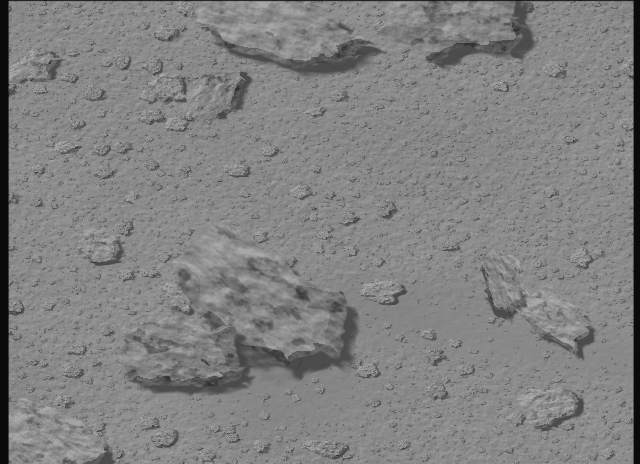
Give the GLSL for this texture, as a Shadertoy shader.

```glsl
// Grey desert ground with faceted boulders, scattered pebbles and a dark frame.

const vec2 LIGHT = vec2(-0.55, 0.83);

float hash(vec2 p) {
    vec3 q = fract(vec3(p.xyx) * 0.1031);
    q += dot(q, q.yzx + 33.33);
    return fract((q.x + q.y) * q.z);
}

float noise(vec2 p) {
    vec2 i = floor(p), f = fract(p);
    f = f * f * (3.0 - 2.0 * f);
    return mix(mix(hash(i), hash(i + vec2(1, 0)), f.x),
               mix(hash(i + vec2(0, 1)), hash(i + vec2(1, 1)), f.x), f.y);
}

float fbm(vec2 p) {
    float sum = 0.0, amp = 0.5;
    for (int i = 0; i < 4; i++) {
        sum += amp * noise(p);
        p = mat2(1.6, 1.2, -1.2, 1.6) * p + 7.3;
        amp *= 0.55;
    }
    return sum;
}

// Relief of a noise surface as seen under slanting light
float emboss(vec2 p) {
    return fbm(p - 0.25 * LIGHT) - fbm(p + 0.25 * LIGHT);
}

// Convex faceted stone of unit radius: x = height inside, y = light on the facet
vec2 stone(vec2 q, float seed) {
    q += 0.4 * vec2(noise(q * 2.5 + seed), noise(q * 2.5 + seed + 31.0)) - 0.2;
    q += 0.12 * vec2(noise(q * 9.0 + seed), noise(q * 9.0 + seed + 17.0)) - 0.06;
    float height = 0.28 + 0.15 * dot(q, LIGHT), lit = 0.25;
    for (int k = 0; k < 7; k++) {
        float r = hash(vec2(float(k) + 3.0, seed));
        float angle = (float(k) + 0.8 * r) * 6.2832 / 7.0;
        vec2 n = vec2(cos(angle), sin(angle));
        float reach = 0.72 + 0.25 * hash(vec2(seed, float(k) + 11.0));
        float h = (reach - dot(q, n)) * (0.7 + r);
        if (h < height) {
            height = h;
            lit = dot(n, LIGHT);
        }
    }
    return vec2(height, lit);
}

// Lay a stone and its cast shadow over the ground tone
void paintStone(inout float tone, vec2 q, float seed, float pixel, float strength) {
    if (dot(q, q) > 3.2) return;
    float soft = pixel + 0.02;
    float shade = stone(q - vec2(0.2, -0.15), seed).x;
    tone = mix(tone, 0.27, strength * smoothstep(-soft, soft + 0.1, shade));
    vec2 s = stone(q, seed);
    float face = 0.53 + s.y * (s.y > 0.0 ? 0.07 : 0.17);
    face += 0.05 * (hash(vec2(seed, 5.0)) - 0.5);
    float relief = emboss(q * 4.0 + seed) + 0.6 * emboss(q * 11.0 + seed);
    face += 0.3 * relief * smoothstep(0.3, 0.05, pixel);
    face -= 0.14 * smoothstep(0.58, 0.75, fbm(q * 5.0 + seed + 40.0));
    tone = mix(tone, clamp(face, 0.2, 0.66), smoothstep(-soft, soft, s.x));
}

// One jittered grid of pebbles
void scatter(inout float tone, vec2 p, float cell, float density, float strength) {
    vec2 id = floor(p / cell);
    for (int j = 1; j >= -1; j--)
    for (int i = -1; i <= 1; i++) {
        vec2 c = id + vec2(i, j);
        float seed = 1.0 + 90.0 * hash(c + cell * 977.0);
        if (hash(c + 51.7) > density) continue;
        vec2 jitter = vec2(hash(c + 12.3), hash(c + 78.9));
        float size = cell * mix(0.16, 0.42, pow(hash(c + 23.4), 2.0));
        vec2 q = (p - (c + 0.15 + 0.7 * jitter) * cell) / size;
        q.y /= 0.55 + 0.3 * hash(c + 65.4);
        paintStone(tone, q, seed, 1.0 / (iResolution.y * size), strength);
    }
}

void mainImage(out vec4 fragColor, in vec2 fragCoord) {
    vec2 uv = fragCoord / iResolution.xy;
    vec2 p = fragCoord / iResolution.y;

    // Dusty ground: broad drifts, smooth hollows and fine grit
    float drift = fbm(p * vec2(3.0, 6.0) + 4.0);
    float bare = smoothstep(0.13, 0.0, abs(p.y - 0.42 + 0.12 * p.x + 0.1 * (drift - 0.5)));
    bare = max(bare * smoothstep(0.5, 0.9, p.x), smoothstep(0.25, 0.05, length((p - vec2(0.6, 0.16)) * vec2(0.7, 1.6))));
    float grit = 1.0 - 0.7 * bare;
    float tone = 0.545 + 0.05 * (drift - 0.5) - 0.02 * bare;
    tone += grit * (0.13 * emboss(p * vec2(70.0, 100.0)) + 0.10 * emboss(p * vec2(150.0, 190.0) + 9.0));

    // Pebbles from fine to coarse, thicker towards the left
    float left = smoothstep(0.9, 0.1, p.x);
    scatter(tone, p, 0.013, 0.55 * grit, 0.5);
    scatter(tone, p + 3.1, 0.026, 0.5 * grit, 0.7);
    scatter(tone, p + 5.7, 0.06, 0.3 + 0.15 * left, 0.85);
    scatter(tone, p + 8.2, 0.115, 0.17 + 0.3 * left, 0.9);

    // Boulders from back to front: centre, radius, tilt
    vec4 boulders[11] = vec4[11](
        vec4(0.99, 0.97, 0.16, 0.0), vec4(0.58, 0.95, 0.17, -0.2),
        vec4(0.07, 0.86, 0.06, 0.3), vec4(0.46, 0.79, 0.08, 0.5),
        vec4(0.21, 0.47, 0.06, -0.1), vec4(1.09, 0.39, 0.08, -1.1),
        vec4(0.56, 0.36, 0.20, -0.45), vec4(1.20, 0.31, 0.095, -0.4),
        vec4(0.38, 0.24, 0.14, -0.2), vec4(1.18, 0.13, 0.07, 0.1),
        vec4(0.09, 0.05, 0.13, -0.3));
    for (int i = 0; i < 11; i++) {
        vec4 b = boulders[i];
        float c = cos(b.w), s = sin(b.w);
        vec2 q = mat2(c, -s, s, c) * (p - b.xy) / b.z;
        q.y /= 0.62;
        paintStone(tone, q, float(i) * 7.0 + 2.0, 1.0 / (iResolution.y * b.z), 0.9);
    }

    // Dark frame at the sides and along the top
    vec2 edge = 1.0 / iResolution.xy;
    float inside = smoothstep(-edge.x, edge.x, uv.x - 0.0135) * smoothstep(-edge.x, edge.x, 0.99 - uv.x);
    inside *= smoothstep(-edge.y, edge.y, 0.998 - uv.y);
    fragColor = vec4(vec3(mix(0.04, tone, inside)), 1.0);
}
```
